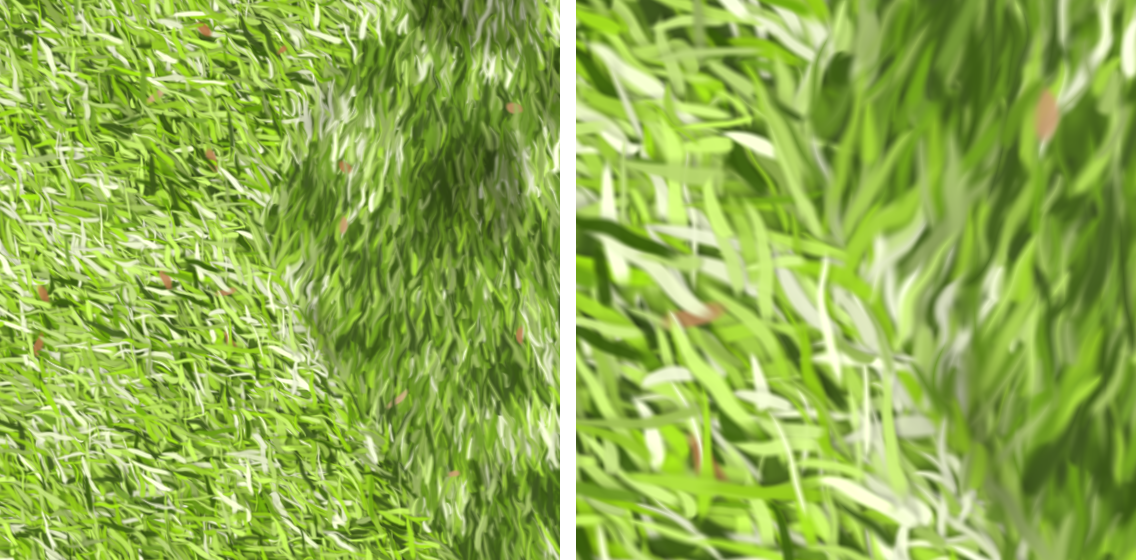
Left: the whole. Right: its middle third, enlarged.
Give the GLSL for this texture, as a Shadertoy shader.

```glsl
// Sunlit lawn of tangled grass blades with a soft dappled shadow on the right.

const int   LAYERS       = 21;
const float CELL         = 0.055;   // spacing of blades within one layer
const vec2  HALF_LENGTH  = vec2(0.012, 0.050);
const vec2  HALF_WIDTH   = vec2(0.0016, 0.0052);
const float SUN_ANGLE    = 2.45;    // blades lean down to the right
const float SUN_SPREAD   = 1.8;
const float SHADE_SPREAD = 0.9;
const float SUN_BLUR     = 0.0021;
const float SHADE_BLUR   = 0.0038;
const float WARP         = 0.007;   // crookedness of the blades
const float LEAF_CELL    = 0.11;
const float LEAF_CHANCE  = 0.26;

const vec3 DEEP  = vec3(0.24, 0.35, 0.10);
const vec3 MID   = vec3(0.42, 0.59, 0.14);
const vec3 MUTED = vec3(0.59, 0.69, 0.36);
const vec3 FRESH = vec3(0.62, 0.80, 0.22);
const vec3 LIGHT = vec3(0.76, 0.89, 0.46);
const vec3 PALE  = vec3(0.92, 0.95, 0.81);
const vec3 RUST  = vec3(0.66, 0.40, 0.20);
const vec3 STRAW = vec3(0.84, 0.70, 0.56);

vec4 hash4(vec3 p) {
    vec4 q = fract(p.xyzx * vec4(0.1031, 0.1030, 0.0973, 0.1099));
    q += dot(q, q.wzxy + 33.33);
    return fract((q.xxyz + q.yzzw) * q.zywx);
}

float noise(vec2 p) {
    vec2 i = floor(p), f = fract(p);
    f = f * f * (3.0 - 2.0 * f);
    float a = hash4(vec3(i, 7.0)).x;
    float b = hash4(vec3(i + vec2(1, 0), 7.0)).x;
    float c = hash4(vec3(i + vec2(0, 1), 7.0)).x;
    float d = hash4(vec3(i + vec2(1, 1), 7.0)).x;
    return mix(mix(a, b, f.x), mix(c, d, f.x), f.y);
}

vec2 turn(vec2 p, float angle) {
    float c = cos(angle), s = sin(angle);
    return vec2(c * p.x + s * p.y, c * p.y - s * p.x);
}

// 0 in the sun, 1 in the wedge of shadow that points to the left
float shadeAt(vec2 p) {
    float rise = p.y - 0.6;
    float edge = 0.43 + 0.63 * sqrt(rise * rise + 0.003);
    return smoothstep(-0.04, 0.04, p.x - edge);
}

float grassAngle(vec2 p, float shade) {
    float shadeAngle = 1.15 + 1.3 * clamp(p.x - 0.5, 0.0, 0.5);
    return mix(SUN_ANGLE, shadeAngle, shade);
}

// Picks a tone by its share; lower picks are darker
vec3 grassTone(float pick, float shade) {
    vec4 share = mix(vec4(0.08, 0.19, 0.25, 0.53), vec4(0.23, 0.54, 0.76, 0.90), shade);
    vec3 tone = DEEP;
    tone = mix(tone, MID,   step(share.x, pick));
    tone = mix(tone, MUTED, step(share.y, pick));
    tone = mix(tone, FRESH, step(share.z, pick));
    tone = mix(tone, LIGHT, step(share.w, pick));
    return mix(tone, PALE,  step(mix(0.83, 0.98, shade), pick));
}

vec3 bladeColor(vec2 root, vec3 id) {
    vec4 h = hash4(id + 51.7);
    float shade = shadeAt(root + 0.05 * (h.zw - 0.5));
    float dapple = noise(root * 9.0 + 3.0) + 0.6 * noise(root * 23.0) - 0.8;
    float pick = clamp(h.x + dapple * mix(0.38, 0.75, shade), 0.0, 1.0);
    vec3 tone = grassTone(pick, shade);
    float gray = dot(tone, vec3(0.3, 0.59, 0.11));
    tone = mix(vec3(gray), tone, mix(0.85 + 0.5 * h.y, 0.8 + 0.35 * h.y, shade));
    return tone * (0.92 + 0.18 * h.z);
}

// Paints one layer of tapered, bent blades, each with a faint dark rim
vec3 paintBlades(vec3 color, vec2 p, float layer, float pixel) {
    vec2 grid = p / CELL + 17.0 * hash4(vec3(layer, 3.0, 9.0)).xy + 40.0;
    for (int n = 0; n < 9; n++) {
        vec2 cell = floor(grid) + vec2(n % 3 - 1, n / 3 - 1);
        vec3 id = vec3(cell, layer * 13.0);
        vec4 h = hash4(id);
        vec2 local = (grid - cell - h.xy) * CELL;
        vec2 root = p - local;
        float shade = shadeAt(root);
        float spread = mix(SUN_SPREAD, SHADE_SPREAD, shade);
        vec2 q = turn(local, grassAngle(root, shade) + (h.z - 0.5) * spread);
        float along = q.x / mix(HALF_LENGTH.x, HALF_LENGTH.y, h.w);
        if (abs(along) > 1.0) continue;
        q.y += (fract(h.z * 37.0) - 0.5) * 0.012 * along * along;
        float width = mix(HALF_WIDTH.x, HALF_WIDTH.y, fract(h.w * 23.0));
        width *= sqrt(1.0 - along * along) * (1.0 - 0.35 * along);
        float blur = mix(SUN_BLUR, SHADE_BLUR, shade) + 0.5 * pixel;
        float tip = 1.0 - smoothstep(0.65, 1.0, abs(along));
        float rim = 1.0 - smoothstep(-blur, 2.0 * blur, abs(q.y + 0.002) - width);
        color *= 1.0 - mix(0.13, 0.03, shade) * rim * tip;
        float cover = tip * (1.0 - smoothstep(-blur, blur, abs(q.y) - width));
        if (cover > 0.0) color = mix(color, bladeColor(root, id), 0.93 * cover);
    }
    return color;
}

// Scatters a few dry leaves
vec3 paintLeaves(vec3 color, vec2 p) {
    vec2 cell = floor(p / LEAF_CELL);
    vec4 h = hash4(vec3(cell, 91.0)), k = hash4(vec3(cell, 117.0));
    vec2 q = turn(p - (cell + 0.25 + 0.5 * h.xy) * LEAF_CELL, 3.14 * k.x);
    vec2 radius = vec2(0.012 + 0.011 * k.y, 0.005 + 0.005 * k.z);
    float d = (length(q / radius) - 1.0) * radius.y;
    float cover = (1.0 - smoothstep(-0.003, 0.003, d)) * step(h.z, LEAF_CHANCE);
    return mix(color, mix(RUST, STRAW, k.w), 0.85 * cover);
}

void mainImage(out vec4 fragColor, in vec2 fragCoord) {
    vec2 p = fragCoord / iResolution.y;
    float shade = shadeAt(p);
    vec2 bent = p + WARP * (vec2(noise(p * 45.0), noise(p * 45.0 + 70.0)) - 0.5);
    // Blurred undergrowth, then blades from back to front
    vec3 color = mix(DEEP, mix(FRESH, MID, shade), noise(bent * 70.0));
    for (int i = 0; i < LAYERS; i++) {
        if (i == LAYERS - 3) color = paintLeaves(color, bent);
        color = paintBlades(color, bent, float(i), 1.0 / iResolution.y);
    }
    // Soft dark pools inside the shadow
    float pool = smoothstep(0.5, 0.8, noise(p * vec2(9.0, 6.0) + 20.0));
    color *= 1.04 - 0.32 * shade * pool;
    fragColor = vec4(clamp(color, 0.0, 1.0), 1.0);
}
```
